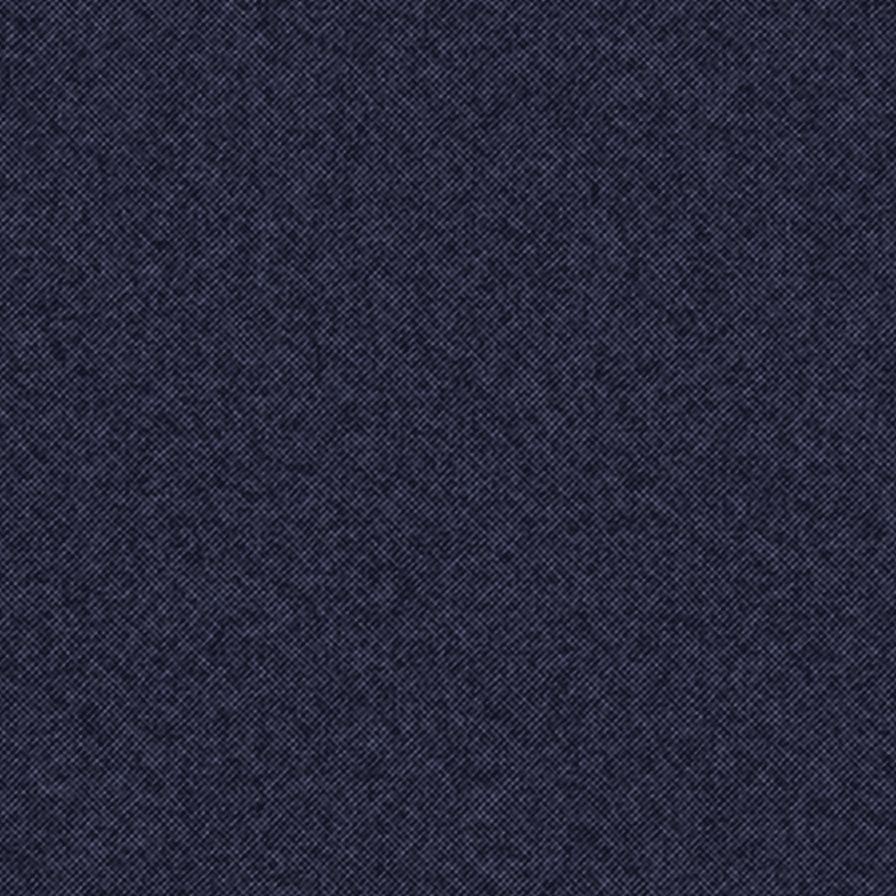
This texture is drawn by a WebGL 2 fragment shader. Its source:

```glsl
#version 300 es
precision highp float;
// Dark indigo denim: a fine twill whose ridges climb to the right,
// broken into stitches by a weaker weft along the other diagonal.
// Each stitch varies in height, and fibre grain roughens the yarn.

uniform vec2 u_resolution;
out vec4 fragColor;

const float TAU = 6.2831853;

float hash(vec2 p) {
    vec3 q = fract(p.xyx * vec3(0.1031, 0.1030, 0.0973));
    q += dot(q, q.yzx + 33.33);
    return fract((q.x + q.y) * q.z);
}

// Smooth value noise, centred on zero
float noise(vec2 p) {
    vec2 cell = floor(p);
    vec2 f = fract(p);
    f = f * f * (3.0 - 2.0 * f);
    float low = mix(hash(cell), hash(cell + vec2(1.0, 0.0)), f.x);
    float high = mix(hash(cell + vec2(0.0, 1.0)), hash(cell + 1.0), f.x);
    return mix(low, high, f.y) - 0.5;
}

void main() {
    vec2 uv = gl_FragCoord.xy / u_resolution.y;

    // Slight wander of the threads keeps the weave from looking mechanical
    vec2 wander = vec2(noise(uv * 24.0 + 5.0), noise(uv * 24.0 + 71.0));
    vec2 thread = uv * 112.0 + 0.25 * wander;

    // Weave axes: x runs across the ridges, y along them
    vec2 weave = vec2(thread.x - thread.y, thread.x + thread.y);
    float ridge = cos(TAU * weave.x);
    float weft = cos(TAU * weave.y);

    // Random height per stitch, short streaks across the ridges, fibre grain
    float stitch = noise(weave * 1.2 + 300.0);
    float streak = noise(weave * vec2(0.3, 1.1) + 740.0);
    float grain = noise(uv * 225.0 + 130.0);
    float patches = noise(uv * 9.0 + 20.0) + noise(uv * 26.0 + 45.0);

    // Raised yarn catches more light, most of all on the tall stitches
    float shade = 0.154;
    shade += ridge * (0.060 + 0.08 * stitch);
    shade += weft * (0.038 + 0.06 * streak);
    shade += stitch * 0.05 + streak * 0.035;
    shade += grain * 0.115 + patches * 0.004;

    // Sparse worn fibres where both yarns crest
    float worn = smoothstep(0.15, 0.4, stitch) * smoothstep(0.3, 1.8, ridge + weft);
    shade = clamp(shade + 0.03 * worn, 0.055, 0.36);

    vec3 indigo = vec3(shade, shade * 1.03 + 0.004, shade * 1.22 + 0.049);
    fragColor = vec4(indigo, 1.0);
}
```
